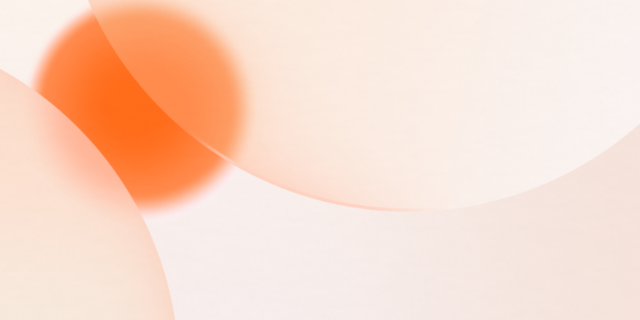
Write a Shadertoy shader that draws this background.

```glsl
// A glowing orange ball behind two large translucent discs on warm paper.
// Each disc is a circle distance with its own gradient; the ball is seen
// clear between them, and veiled or blurred where a disc covers it.

#define BALL_CENTER vec2(0.440, 0.661)
#define BALL_RADIUS 0.356
#define UPPER_CENTER vec2(1.276, 1.427)
#define UPPER_RADIUS 1.0885
#define LOWER_CENTER vec2(-0.521, -0.161)
#define LOWER_RADIUS 1.080
#define RIM_WIDTH 0.010
#define GRAIN_AMOUNT 0.006

float hash(vec2 p) {
    return fract(sin(dot(p, vec2(127.1, 311.7))) * 43758.5453);
}

float valueNoise(vec2 p) {
    vec2 cell = floor(p), f = fract(p);
    f = f * f * (3.0 - 2.0 * f);
    float low = mix(hash(cell), hash(cell + vec2(1.0, 0.0)), f.x);
    float high = mix(hash(cell + vec2(0.0, 1.0)), hash(cell + 1.0), f.x);
    return mix(low, high, f.y);
}

float circleDistance(vec2 p, vec2 center, float radius) {
    return length(p - center) - radius;
}

// Antialiased coverage of a distance field
float coverage(float d) {
    float pixel = 1.0 / iResolution.y;
    return 1.0 - smoothstep(-pixel, pixel, d);
}

// Soft falloff: one inside, zero outside
float softInside(float d, float inner, float outer) {
    return 1.0 - smoothstep(inner, outer, d);
}

vec3 paperColor(vec2 p) {
    vec3 left = mix(vec3(0.965, 0.930, 0.925), vec3(0.985, 0.950, 0.925), p.y);
    vec3 right = vec3(0.960, 0.890, 0.860);
    return mix(left, right, smoothstep(0.75, 2.0, p.x + 0.2 * (p.y - 0.3)));
}

// Ball seen directly: hot core, paler flank, lilac fringe
vec3 clearBall(vec2 p, vec3 behind, float d) {
    float lowSide = 1.0 - smoothstep(0.35, 0.75, p.y);
    float fringe = mix(0.055, 0.095, lowSide);
    float fromCore = length(p - vec2(0.425, 0.670));
    vec3 body = mix(vec3(1.0, 0.425, 0.105), vec3(1.0, 0.570, 0.350),
                    smoothstep(0.07, 0.37, fromCore));
    vec3 halo = mix(vec3(1.0, 0.860, 0.820), vec3(0.990, 0.935, 0.960), lowSide);
    vec3 color = mix(behind, halo, softInside(d, -0.02, 0.016));
    return mix(color, body, softInside(d, -fringe, 0.004));
}

// Upper disc: pale glass, warm close to the ball and along its lower left
vec3 upperDisc(vec2 p, float ballD, float discD) {
    vec3 color = mix(vec3(0.985, 0.920, 0.875), vec3(0.978, 0.950, 0.940),
                     smoothstep(0.75, 2.0, p.x - 0.25 * (p.y - 0.5)));
    float nearRim = exp(discD * 9.0) * (1.0 - smoothstep(0.75, 1.50, p.x));
    color = mix(color, vec3(0.995, 0.820, 0.750), 0.85 * nearRim);
    color = mix(color, vec3(0.995, 0.830, 0.730), 0.45 * exp(-14.0 * max(ballD, 0.0)));
    vec3 veiled = mix(vec3(1.0, 0.545, 0.300), vec3(0.990, 0.640, 0.430),
                      smoothstep(0.10, 0.36, length(p - vec2(0.46, 0.65))));
    return mix(color, veiled, softInside(ballD, -0.08, 0.014));
}

// Lower disc: peach glass with the ball spread into a pink blush
vec3 lowerDisc(vec2 p, float ballD, float discD) {
    vec3 color = mix(vec3(0.970, 0.912, 0.865), vec3(0.988, 0.880, 0.815),
                     smoothstep(0.0, 0.55, p.y));
    color = mix(color, vec3(0.985, 0.825, 0.755), 0.75 * exp(discD * 11.0));
    vec3 blush = mix(vec3(1.0, 0.755, 0.660), vec3(1.0, 0.690, 0.560),
                     softInside(ballD, -0.22, -0.03));
    return mix(color, blush, softInside(ballD, -0.13, 0.025));
}

void mainImage(out vec4 fragColor, in vec2 fragCoord) {
    vec2 p = fragCoord / iResolution.y;
    float ballD = circleDistance(p, BALL_CENTER, BALL_RADIUS);
    float upperD = circleDistance(p, UPPER_CENTER, UPPER_RADIUS);
    float lowerD = circleDistance(p, LOWER_CENTER, LOWER_RADIUS);

    // Paper, ball and discs from back to front
    vec3 color = clearBall(p, paperColor(p), ballD);
    color = mix(color, upperDisc(p, ballD, upperD), coverage(upperD));

    // Bright pink rim that fades along the upper disc
    float rim = coverage(upperD) * (1.0 - coverage(upperD + RIM_WIDTH));
    rim *= smoothstep(0.58, 0.75, p.x) * (1.0 - smoothstep(1.10, 1.42, p.x));
    color = mix(color, vec3(1.0, 0.815, 0.750), 0.85 * rim);

    color = mix(color, lowerDisc(p, ballD, lowerD), coverage(lowerD));

    // Faint brushed grain
    float grain = valueNoise(p * vec2(24.0, 70.0)) + valueNoise(p * 180.0) - 1.0;
    fragColor = vec4(color + GRAIN_AMOUNT * grain, 1.0);
}
```
